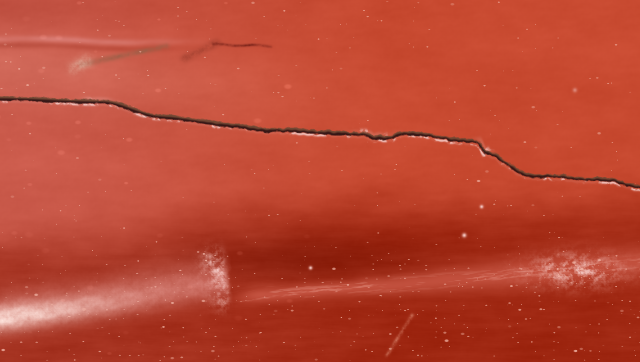
Reproduce this texture procedurally as a WebGL 2 fragment shader.

```glsl
#version 300 es
precision highp float;
// Cracked red painted metal with a glossy dented ridge, scratches and dust.
uniform vec2 u_resolution;
out vec4 fragColor;

float hash(vec2 p) {
  vec3 q = fract(vec3(p.xyx) * 0.1031);
  q += dot(q, q.yzx + 33.33);
  return fract((q.x + q.y) * q.z);
}

float ramp(float a, float b, float x) { return smoothstep(a, b, x); }
float bell(float d, float w) { return exp(-d * d / (w * w)); }

// Distance to a line segment
float segment(vec2 p, vec2 a, vec2 b) {
  vec2 d = b - a;
  return length(p - a - d * clamp(dot(p - a, d) / dot(d, d), 0.0, 1.0));
}

// Layered, warped sines for soft mottling
float mottle(vec2 p) {
  float sum = 0.0, amp = 0.5;
  for (int i = 0; i < 5; i++) {
    p = mat2(0.8, -0.6, 0.6, 0.8) * p * 1.7 + 1.3;
    sum += amp * sin(p.x + 1.5 * sin(p.y)) * sin(p.y + 0.8 * sin(p.x));
    amp *= 0.7;
  }
  return sum;
}

// One randomly sized dust grain in a share of the grid cells
float dust(vec2 p, float scale, float share) {
  vec2 cell = floor(p * scale), f = fract(p * scale);
  vec2 center = 0.3 + 0.4 * vec2(hash(cell + 7.1), hash(cell + 31.7));
  float size = mix(0.08, 0.22, hash(cell + 53.3));
  float grain = 1.0 - ramp(size * 0.4, size * 1.3, length((f - center) * vec2(0.8, 1.2)));
  return grain * step(1.0 - share, hash(cell)) * (0.2 + 0.8 * hash(cell + 91.0));
}

// Height of the crack: a chain of gentle and abrupt steps
float crackHeight(float x) {
  float y = 0.728 - 0.009 * ramp(0.0, 0.28, x) - 0.041 * ramp(0.28, 0.45, x);
  y -= 0.024 * ramp(0.43, 0.66, x) + 0.012 * ramp(0.64, 0.72, x);
  y -= 0.011 * ramp(0.72, 1.01, x) + 0.011 * ramp(1.01, 1.035, x);
  y += 0.013 * ramp(1.08, 1.11, x) - 0.025 * ramp(1.11, 1.33, x);
  y -= 0.025 * ramp(1.315, 1.345, x) + 0.067 * ramp(1.33, 1.47, x);
  y -= 0.012 * ramp(1.47, 1.68, x) + 0.022 * ramp(1.68, 1.78, x);
  float jag = sin(x * 93.0 + 2.0 * sin(x * 41.0)) + 0.6 * sin(x * 271.0);
  return y + 0.0012 * jag * ramp(0.4, 0.75, x);
}

void main() {
  vec2 p = gl_FragCoord.xy / u_resolution * vec2(1.77, 1.0);
  float px = 1.0 / u_resolution.y;
  float cloud = mottle(p * vec2(4.0, 9.0));
  float fine = mottle(p * vec2(45.0, 60.0) + 4.0);
  vec3 pink = vec3(0.95, 0.77, 0.75);

  // Paint: lit upper sheet fading into a shaded hollow
  float left = 1.0 - ramp(0.0, 1.2, p.x);
  vec3 col = mix(vec3(0.785, 0.29, 0.19), vec3(0.79, 0.35, 0.29), left);
  float lower = 1.0 - ramp(0.32, 0.54, p.y + 0.1 * left + 0.015 * cloud);
  col = mix(col, mix(vec3(0.625, 0.155, 0.07), vec3(0.65, 0.2, 0.13), left), lower);
  col += vec3(0.03, 0.06, 0.06) * bell(p.y - 0.82 + 0.1 * p.x, 0.1) * left;
  col -= 0.04 * bell(p.y - 0.98, 0.06) * left;
  col -= vec3(0.08, 0.04, 0.03) * bell(p.y - 0.28, 0.07) * bell(p.x - 0.85, 0.35);
  col += 0.018 * cloud + 0.006 * fine;
  col += 0.012 * mottle(p * vec2(6.0, 50.0)) * (0.4 + lower);

  // Left ridge, ending abruptly in a dent
  float dl = p.y - (0.124 + 0.15 * p.x) - 0.006 * cloud;
  float end = 1.0 - ramp(0.62, 0.645, p.x + 0.08 * (p.y - 0.2) + 0.006 * fine);
  float ridge = bell(dl, dl > 0.0 ? 0.065 : 0.042) * end;
  col = mix(col, vec3(0.82, 0.46, 0.42), ridge * (0.85 + 0.12 * fine));
  float gloss = bell(dl + 0.005, 0.034) * bell(p.x, 0.3);
  col = mix(col, vec3(0.98, 0.86, 0.83), gloss * (0.88 + 0.2 * fine));
  float lip = bell(segment(p, vec2(0.595, 0.275), vec2(0.625, 0.185)), 0.034);
  col = mix(col, pink, lip * end * clamp(0.3 + 0.7 * fine, 0.0, 1.0));

  // Right ridge, thin at first and broader towards the edge
  float dr = p.y - (0.175 + 0.088 * (p.x - 0.645)) - 0.004 * cloud;
  float along = ramp(0.62, 0.72, p.x), far = ramp(0.8, 1.6, p.x);
  col = mix(col, vec3(0.81, 0.37, 0.30), bell(dr, mix(0.02, 0.045, far)) * along * 0.75);
  float streak = ramp(0.0, 0.6, mottle(vec2(p.x * 9.0, dr * 110.0)));
  col = mix(col, vec3(0.88, 0.55, 0.49), bell(dr, 0.016) * along * streak * 0.5);
  float sparkle = bell(length((p - vec2(1.59, 0.252)) * vec2(0.5, 1.4)), 0.055);
  col = mix(col, pink, sparkle * clamp(0.3 + 0.9 * fine, 0.0, 1.0));

  // Creases and scrapes at the upper left
  float fold = p.y - 0.892 + 0.018 * p.x - 0.003 * sin(p.x * 14.0);
  float foldSpan = 1.0 - ramp(0.3, 0.62, p.x);
  col = mix(col, vec3(0.88, 0.55, 0.53), bell(fold, 0.009) * foldSpan * (0.5 + 0.3 * cloud));
  col -= 0.06 * bell(fold + 0.018, 0.009) * foldSpan;
  float scrape = segment(p, vec2(0.225, 0.822), vec2(0.46, 0.872));
  col = mix(col, vec3(0.61, 0.37, 0.28), bell(scrape, 0.008) * (0.65 + 0.3 * fine));
  scrape = segment(p, vec2(0.205, 0.812), vec2(0.24, 0.832));
  col = mix(col, vec3(0.87, 0.65, 0.58), bell(scrape, 0.017) * (0.6 + 0.4 * fine));
  scrape = segment(p, vec2(0.51, 0.838), vec2(0.60, 0.882));
  col = mix(col, vec3(0.56, 0.21, 0.15), bell(scrape, 0.011) * (0.4 + 0.3 * fine));
  float crease = segment(p + vec2(0.0, 0.002 * sin(p.x * 60.0)), vec2(0.59, 0.877), vec2(0.75, 0.873));
  col = mix(col, vec3(0.50, 0.15, 0.11), bell(crease, 0.004) * (0.6 + 0.4 * fine));

  // Pale scratch at the bottom
  float scratch = segment(p, vec2(1.07, 0.018), vec2(1.14, 0.13));
  col = mix(col, vec3(0.80, 0.45, 0.36), bell(scratch, 0.005) * (0.45 + 0.5 * fine));

  // Dust: sparse above, denser along the ridges
  float dense = 0.03 + 0.09 * (1.0 - ramp(0.1, 0.4, p.y)) + 0.5 * sparkle + 0.3 * lip + 0.1 * ridge;
  float specks = dust(p, 45.0, dense * 0.6) + 0.8 * dust(p + 3.7, 80.0, dense);
  col = mix(col, vec3(0.94, 0.70, 0.64), min(specks, 1.0) * 0.85);
  col += 0.07 * dust(p + 1.9, 22.0, 0.12 * left);
  float chips = bell(length(p - vec2(0.859, 0.260)), 0.005) + bell(length(p - vec2(1.332, 0.429)), 0.005)
    + bell(length(p - vec2(1.284, 0.350)), 0.006) + 0.5 * bell(length(p - vec2(1.59, 0.751)), 0.006);
  col = mix(col, pink, min(chips, 1.0));

  // Crack with sparse chipped rims and a ragged dark core
  float slope = (crackHeight(p.x + 0.004) - crackHeight(p.x - 0.004)) / 0.008;
  float d = (p.y - crackHeight(p.x)) / sqrt(1.0 + slope * slope);
  float flake = ramp(0.0, 0.45, mottle(p * 24.0));
  float joints = bell(p.x - 0.28, 0.035) + bell(p.x - 1.03, 0.05) + bell(p.x - 1.34, 0.025);
  col = mix(col, pink, bell(d + 0.0085, 0.0038) * (0.12 + 0.8 * flake));
  col = mix(col, pink, bell(d - 0.008, 0.006) * min(joints, 1.0) * (0.2 + 0.7 * flake));
  float halfWidth = 0.0056 + 0.003 * fine - 0.0014 * ramp(0.9, 1.7, p.x);
  float core = 1.0 - ramp(halfWidth - px, halfWidth + px, abs(d));
  vec3 gap = mix(vec3(0.42, 0.28, 0.20), vec3(0.17, 0.07, 0.07), ramp(0.004, -0.003, d));
  fragColor = vec4(clamp(mix(col, gap, core * 0.93), 0.0, 1.0), 1.0);
}
```
